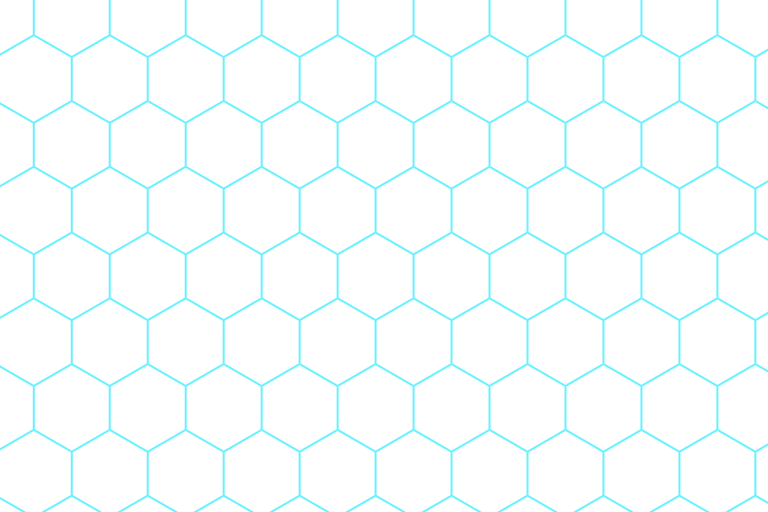
Give the GLSL for this pattern, as a Shadertoy shader.

```glsl
// Distance to the nearest border of a pointy-top hexagon grid with unit column pitch
float hexBorderDistance(vec2 p) {
    vec2 period = vec2(1.0, sqrt(3.0));
    vec2 evenRow = mod(p + 0.5 * period, period) - 0.5 * period;
    vec2 oddRow = mod(p, period) - 0.5 * period;
    vec2 cell = abs(dot(evenRow, evenRow) < dot(oddRow, oddRow) ? evenRow : oddRow);
    return 0.5 - max(cell.x, dot(cell, vec2(0.5, 0.5 * sqrt(3.0))));
}

void mainImage(out vec4 fragColor, in vec2 fragCoord) {
    // Canvas width is one unit
    vec2 uv = fragCoord / iResolution.x;
    float pixel = 1.0 / iResolution.x;

    // About ten columns across and eight staggered rows
    float pitch = 0.0989;
    float border = pitch * hexBorderDistance((uv - vec2(0.1429, 0.0499)) / pitch);

    // Thin cyan outline on white
    float halfWidth = 0.00129;
    float line = 1.0 - smoothstep(halfWidth - 0.75 * pixel, halfWidth + 0.75 * pixel, border);
    vec3 color = mix(vec3(1.0), vec3(0.40, 0.945, 1.0), line);

    fragColor = vec4(color, 1.0);
}
```
